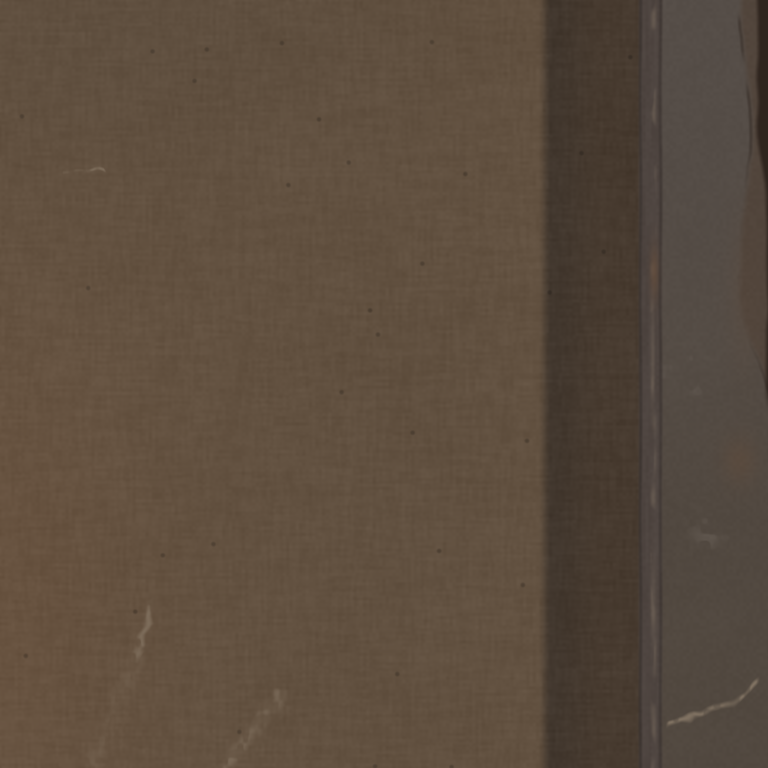
Write a WebGL 2 fragment shader that draws this texture.

```glsl
#version 300 es
precision highp float;
// Worn book cover: brown woven cloth, a dark spine strip, a ridged groove and a
// grey board with a torn right edge. Bands are smooth steps in x; the weave is
// stretched noise, the stains layered sines, the flecks cellular noise.
uniform vec2 u_resolution;
out vec4 fragColor;

const vec3 CLOTH = vec3(0.388, 0.320, 0.253);
const vec3 CLOTH_WARM = vec3(0.408, 0.322, 0.246);
const vec3 CLOTH_DIM = vec3(0.366, 0.304, 0.242);
const vec3 STRIP_DARK = vec3(0.255, 0.214, 0.178);
const vec3 STRIP = vec3(0.278, 0.228, 0.184);
const vec3 GROOVE = vec3(0.305, 0.268, 0.250);
const vec3 BOARD_TOP = vec3(0.334, 0.303, 0.280);
const vec3 BOARD_LOW = vec3(0.318, 0.282, 0.248);
const vec3 TORN = vec3(0.315, 0.262, 0.222);
const vec3 SHADOW = vec3(0.150, 0.112, 0.090);
const vec3 RUST = vec3(0.400, 0.300, 0.225);
const vec3 SCUFF = vec3(0.545, 0.485, 0.415);
const float STRIP_X = 0.709;
const float GROOVE_X = 0.832;
const float BOARD_X = 0.862;
const float WEAVE = 0.018;
const float STAIN = 0.007;
const float GRIT = 0.014;
const float FLECK_SHARE = 0.08;

float hash(vec2 p) {
  vec3 q = fract(vec3(p.xyx) * 0.1031);
  q += dot(q, q.yzx + 33.33);
  return fract((q.x + q.y) * q.z);
}

float valueNoise(vec2 p) {
  vec2 i = floor(p), f = fract(p);
  f = f * f * (3.0 - 2.0 * f);
  return mix(mix(hash(i), hash(i + vec2(1, 0)), f.x),
             mix(hash(i + vec2(0, 1)), hash(i + vec2(1, 1)), f.x), f.y);
}

// Sparse cellular flecks: only a few cells hold a point.
float flecks(vec2 p) {
  vec2 i = floor(p);
  float d = 2.0;
  for (int k = 0; k < 9; k++) {
    vec2 c = i + vec2(k % 3 - 1, k / 3 - 1);
    float skip = step(FLECK_SHARE, hash(c + 91.0));
    d = min(d, skip + length(c + vec2(hash(c), hash(c + 57.0)) - p));
  }
  return 1.0 - smoothstep(0.02, 0.10, d);
}

// Folded sines give broad, soft stains.
float stains(vec2 p) {
  float sum = 0.0, gain = 0.5;
  for (int k = 0; k < 4; k++) {
    p += 0.7 * sin(p.yx * 1.3 + float(k));
    sum += gain * sin(p.x) * sin(p.y + 1.0);
    p = mat2(0.8, -0.6, 0.6, 0.8) * p * 1.9;
    gain *= 0.6;
  }
  return sum;
}

float threads(vec2 p) {
  return valueNoise(p * vec2(240, 42)) + valueNoise(p * vec2(38, 250) + 40.0) - 1.0;
}

float segment(vec2 p, vec2 a, vec2 b) {
  vec2 d = b - a;
  return length(p - a - d * clamp(dot(p - a, d) / dot(d, d), 0.0, 1.0));
}

float stroke(float d, float width) { return 1.0 - smoothstep(0.0, width, d); }

float spot(vec2 p, vec2 centre, vec2 size) {
  vec2 q = (p - centre) / size;
  return exp(-dot(q, q));
}

void main() {
  vec2 p = gl_FragCoord.xy / u_resolution;
  float stain = stains(p * vec2(9, 13));
  float grit = valueNoise(p * 230.0) - 0.5;

  // Cloth panel, warmer at lower left and dimmer at the top
  vec3 col = mix(CLOTH, CLOTH_WARM, 0.8 * spot(p, vec2(0.0, 0.22), vec2(0.2, 0.4)));
  col = mix(col, CLOTH_DIM, 0.8 * spot(p, vec2(0.25, 1.0), vec2(0.4, 0.2)));
  col = mix(col, CLOTH_DIM, 0.4 * spot(p, vec2(0.55, 0.4), vec2(0.2, 0.5)));

  // Dark strip with a soft shadow along its left edge
  vec3 strip = mix(STRIP_DARK, STRIP, smoothstep(STRIP_X, 0.79, p.x));
  col = mix(col, strip, smoothstep(-0.009, 0.009, p.x - STRIP_X));
  col += WEAVE * threads(p) + STAIN * stain + GRIT * grit;
  col *= 1.0 - 0.2 * flecks(p * 22.0);

  // Groove: straight fine ridges with broken pale chips
  float gx = p.x + 0.0004 * sin(p.y * 23.0);
  vec3 groove = GROOVE + 0.02 * (valueNoise(p * vec2(260, 18)) - 0.5) + GRIT * grit;
  float chips = smoothstep(0.5, 0.9, valueNoise(vec2(gx * 90.0, p.y * 40.0)));
  groove = mix(groove, SCUFF, 0.35 * chips * stroke(abs(gx - 0.851), 0.006));
  groove = mix(groove, RUST, 0.6 * spot(p, vec2(0.852, 0.645), vec2(0.006, 0.035)));
  groove = mix(groove, SCUFF, 0.25 * spot(p, vec2(0.850, 0.53), vec2(0.003, 0.06)));
  groove = mix(groove, SCUFF, 0.2 * spot(p, vec2(0.851, 0.22), vec2(0.004, 0.06)));
  col = mix(col, groove, smoothstep(-0.003, 0.003, p.x - GROOVE_X));

  // Grey board with rusty patches and faint scuffs
  vec3 board = mix(BOARD_LOW, BOARD_TOP, smoothstep(0.1, 0.95, p.y));
  board += STAIN * stain + GRIT * grit;
  board = mix(board, RUST, 0.35 * spot(p, vec2(0.963, 0.40), vec2(0.022, 0.03)));
  board = mix(board, RUST, 0.2 * spot(p, vec2(0.97, 0.62), vec2(0.02, 0.09)));
  float faint = smoothstep(0.55, 0.9, valueNoise(p * vec2(110, 90)));
  board += 0.05 * faint * (spot(p, vec2(0.89, 0.51), vec2(0.03)) + spot(p, vec2(0.92, 0.3), vec2(0.025)));
  col = mix(col, board, smoothstep(-0.003, 0.003, gx - BOARD_X));
  col *= 1.0 - 0.18 * stroke(abs(gx - 0.834), 0.004) - 0.15 * stroke(abs(gx - 0.860), 0.004);

  // Torn edge: faint flap, broken outline and dark gap
  float y = p.y;
  float flap = mix(1.003, 0.962, smoothstep(0.47, 0.61, y)) + 0.016 * spot(p, vec2(p.x, 0.83), vec2(1.0, 0.09));
  flap += 0.0015 * (valueNoise(vec2(y * 60.0, 3.0)) - 0.5);
  col = mix(col, TORN + STAIN * stain + GRIT * grit, 0.8 * smoothstep(-0.003, 0.008, p.x - flap));
  float outline = smoothstep(0.3, 0.7, valueNoise(vec2(y * 22.0, 7.0)));
  col = mix(col, SHADOW, 0.35 * outline * stroke(abs(p.x - flap), 0.004));
  float gap = mix(0.998, 0.985, smoothstep(0.74, 0.84, y)) + 0.003 * (valueNoise(vec2(y * 30.0, 1.0)) - 0.5);
  col = mix(col, SHADOW, 0.8 * smoothstep(-0.003, 0.005, p.x - gap) * smoothstep(0.46, 0.50, y));

  // Pale scratches, broken into grains by the weave
  vec2 s = p + 0.007 * (vec2(valueNoise(p * 70.0), valueNoise(p * 70.0 + 9.0)) - 0.5);
  float broken = smoothstep(0.25, 0.85, valueNoise(p * vec2(150, 110)));
  float left = stroke(segment(s, vec2(0.199, 0.217), vec2(0.176, 0.140)), 0.007);
  left = max(left, 0.35 * stroke(segment(s, vec2(0.176, 0.140), vec2(0.120, 0.0)), 0.018));
  float middle = stroke(segment(s, vec2(0.365, 0.095), vec2(0.293, 0.0)), 0.013);
  float nick = stroke(segment(s, vec2(0.112, 0.780), vec2(0.134, 0.779)), 0.004);
  nick = max(nick, 0.4 * stroke(segment(s, vec2(0.085, 0.776), vec2(0.112, 0.780)), 0.004));
  col = mix(col, SCUFF, (0.2 + 0.8 * broken) * (0.6 * left + 0.5 * middle + 0.6 * nick));
  float curveY = 0.056 + 0.34 * (p.x - 0.87) + 0.020 * smoothstep(0.955, 0.99, p.x);
  float curve = stroke(abs(s.y - curveY), 0.006) * smoothstep(0.866, 0.872, p.x) * (1.0 - smoothstep(0.984, 0.990, p.x));
  col = mix(col, SCUFF, 0.8 * (0.5 + 0.5 * broken) * curve);

  fragColor = vec4(col, 1.0);
}
```
